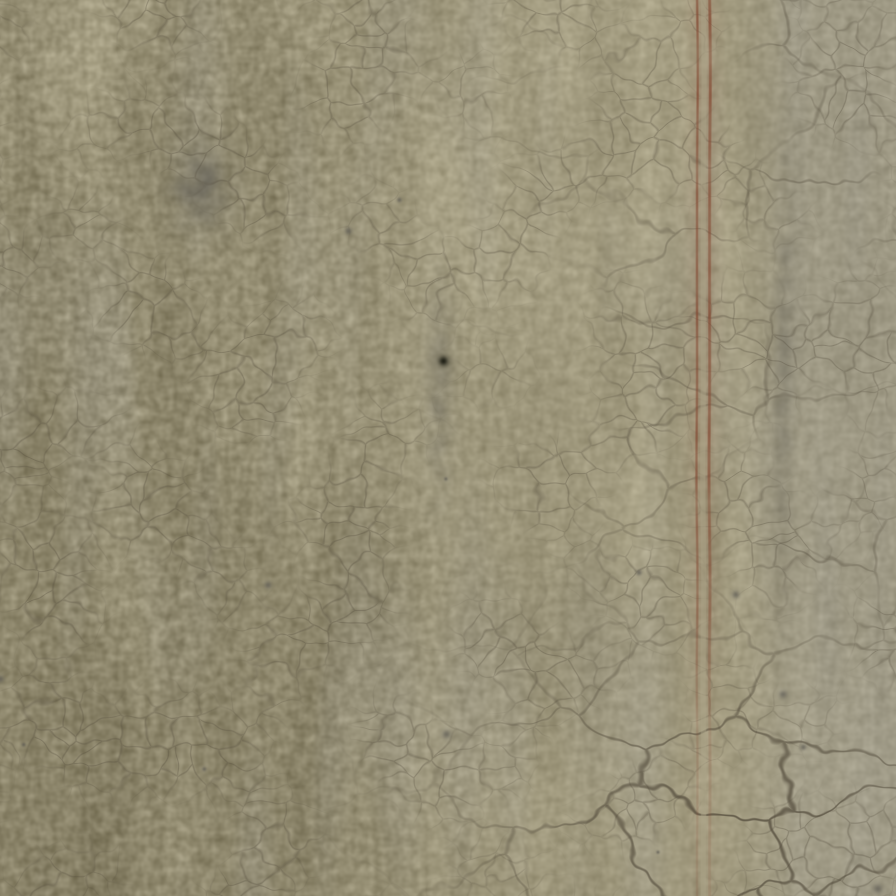
Reproduce this texture procedurally as a Shadertoy shader.

```glsl
// Aged olive-beige painted panel: vertical stains, woven grain, craquelure and a red scored line.

const vec3 SHADOW_OLIVE = vec3(0.515, 0.488, 0.385);
const vec3 LIGHT_CREAM = vec3(0.672, 0.645, 0.535);
const vec3 COOL_GREY = vec3(0.615, 0.600, 0.540);
const vec3 RUST_RED = vec3(0.52, 0.29, 0.20);
const vec3 STAIN_GREY = vec3(0.37, 0.36, 0.33);
const vec3 CRACK_BROWN = vec3(0.32, 0.29, 0.23);
const vec3 PIT_BLACK = vec3(0.12, 0.12, 0.08);

vec2 hash2(vec2 p) {
    vec3 q = fract(p.xyx * vec3(0.1031, 0.1030, 0.0973));
    q += dot(q, q.yzx + 33.33);
    return fract((q.xx + q.yz) * q.zy);
}

float gradientDot(vec2 cell, vec2 offset) {
    float angle = 6.2832 * hash2(cell).x;
    return dot(vec2(cos(angle), sin(angle)), offset);
}

// Gradient noise, roughly -0.7 to 0.7
float noise(vec2 p) {
    vec2 i = floor(p), f = fract(p);
    vec2 u = f * f * f * (f * (f * 6.0 - 15.0) + 10.0);
    vec2 e = vec2(0.0, 1.0);
    return mix(mix(gradientDot(i, f), gradientDot(i + e.yx, f - e.yx), u.x),
               mix(gradientDot(i + e.xy, f - e.xy), gradientDot(i + 1.0, f - 1.0), u.x), u.y);
}

// Distance to the nearest border between Voronoi cells
float cellBorder(vec2 p) {
    vec2 home = floor(p), f = fract(p), nearest = vec2(0.0);
    float best = 8.0, border = 8.0;
    for (int k = 0; k < 9; k++) {
        vec2 g = vec2(k % 3, k / 3) - 1.0;
        vec2 r = g + hash2(home + g) - f;
        if (dot(r, r) < best) { best = dot(r, r); nearest = r; }
    }
    for (int k = 0; k < 25; k++) {
        vec2 g = vec2(k % 5, k / 5) - 2.0;
        vec2 r = g + hash2(home + g) - f, d = r - nearest;
        if (dot(d, d) > 0.0001) border = min(border, dot(0.5 * (r + nearest), normalize(d)));
    }
    return border;
}

// Warped crack lines; width is in canvas units
float cracks(vec2 p, vec2 scale, float width, float soft) {
    vec2 warp = vec2(noise(p * 17.0), noise(p * 17.0 + 40.0)) * 0.022
              + vec2(noise(p * 60.0), noise(p * 60.0 + 80.0)) * 0.006;
    float d = cellBorder((p + warp) * scale) / max(scale.x, scale.y);
    return 1.0 - smoothstep(width - soft, width + soft, d);
}

float stain(vec2 p, vec2 centre, vec2 radius) {
    vec2 q = (p - centre) / radius;
    return exp(-dot(q, q));
}

float stripe(float x, float centre, float width, float soft) {
    return 1.0 - smoothstep(width - soft, width + soft, abs(x - centre));
}

// Broad light and vertical streaks
vec3 paintGround(vec2 p) {
    float tone = 0.26 + 0.48 * smoothstep(0.05, 0.72, p.x);
    tone += 0.32 * (p.y - 0.45) * (1.0 - p.x);
    tone += 0.36 * noise(vec2(p.x * 13.0, p.y * 1.6) + 3.0);
    tone += 0.26 * noise(vec2(p.x * 34.0, p.y * 4.0) + 17.0);
    tone += 0.28 * noise(p * 5.0 + 9.0);
    vec3 colour = mix(SHADOW_OLIVE, LIGHT_CREAM, tone);
    float cool = 0.55 * smoothstep(0.8, 0.92, p.x)
               + 0.7 * max(0.0, noise(vec2(p.x * 16.0, p.y * 2.5) + 60.0));
    return mix(colour, COOL_GREY, clamp(cool, 0.0, 0.8));
}

// Fine weave of crossed threads and specks
float grain(vec2 p) {
    float threads = noise(p * vec2(125.0, 38.0)) + noise(p * vec2(42.0, 120.0) + 50.0);
    float specks = noise(p * 88.0 + 20.0) + 0.7 * noise(p * 165.0 + 70.0);
    return (0.055 * threads + 0.065 * specks) * mix(1.1, 0.65, smoothstep(0.2, 0.8, p.x));
}

void mainImage(out vec4 fragColor, in vec2 fragCoord) {
    vec2 p = fragCoord / iResolution.xy;
    float soft = max(0.0012, 1.0 / iResolution.y);
    vec3 colour = paintGround(p) + grain(p);

    // Grey stains and dark upright smears
    float mottled = 0.75 + 0.7 * noise(p * 45.0);
    colour = mix(colour, STAIN_GREY, 0.7 * mottled * stain(p, vec2(0.225, 0.79), vec2(0.032, 0.042)));
    colour = mix(colour, STAIN_GREY, 0.4 * mottled * stain(p, vec2(0.49, 0.57), vec2(0.016, 0.11)));
    colour = mix(colour, STAIN_GREY, 0.35 * mottled * stain(p, vec2(0.875, 0.6), vec2(0.012, 0.25)));

    // Fine faint craquelure, then a larger web toward the lower right
    float patchy = smoothstep(-0.25, 0.35, noise(p * 9.0 + 30.0));
    colour = mix(colour, CRACK_BROWN, 0.30 * patchy * cracks(p, vec2(30.0, 36.0), 0.0009, soft));
    float web = stain(p, vec2(0.82, 0.08), vec2(0.27, 0.2));
    float broken = smoothstep(-0.1, 0.25, noise(p * 6.0 + 12.0));
    float reach = max(web, 0.45 * broken * smoothstep(0.35, 0.9, p.x));
    colour = mix(colour, CRACK_BROWN, 0.75 * reach * cracks(p + 5.0, vec2(7.0, 11.0), 0.0013, soft));

    // Twin red scored lines with a pale gap and a rusty halo
    float centre = 0.785 + 0.003 * noise(vec2(p.y * 5.0, 2.0));
    float wear = mix(0.3, 1.0, smoothstep(0.1, 0.5, p.y)) * (0.8 + 0.5 * noise(vec2(p.y * 24.0, 7.0)));
    float lines = stripe(p.x, centre - 0.007, 0.0013, soft) + stripe(p.x, centre + 0.007, 0.0016, soft);
    colour = mix(colour, RUST_RED, 0.18 * wear * stain(p, vec2(centre, p.y), vec2(0.016, 1.0)));
    colour = mix(colour, LIGHT_CREAM, 0.5 * stripe(p.x, centre, 0.003, soft));
    colour = mix(colour, RUST_RED, clamp(0.75 * wear * lines, 0.0, 1.0));

    // Scattered pits, one of them deep
    for (int k = 0; k < 14; k++) {
        vec2 seed = hash2(vec2(k, 31.0));
        float size = mix(0.002, 0.005, hash2(vec2(k, 77.0)).x);
        colour = mix(colour, STAIN_GREY, 0.65 * stain(p, seed, vec2(size)));
    }
    colour = mix(colour, PIT_BLACK, 0.95 * stain(p, vec2(0.495, 0.597), vec2(0.0055)));

    fragColor = vec4(clamp(colour, 0.0, 1.0), 1.0);
}
```
